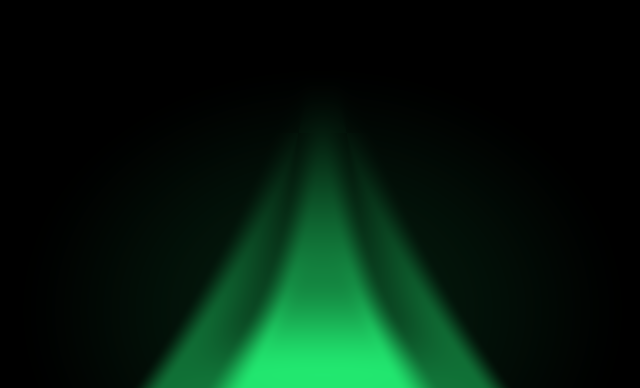
This background is drawn by a Shadertoy shader. Its source:

```glsl
#define BEAM_COLOR vec3(0.132, 0.905, 0.436)
#define CENTER_X 0.504
#define CORE_LEVEL 0.48
#define BASE_LEVEL 0.42
#define VEIL_LEVEL 0.44
#define HAZE_LEVEL 0.115
#define RIM_LEVEL 0.04
#define TROUGH_DEPTH 0.40

// Falls smoothly from 1 at "start" to 0 at "end"
float fade(float start, float end, float v) {
    return 1.0 - smoothstep(start, end, v);
}

// Half widths of the two flared beams at height y
float coreWidth(float y) {
    float k = min(y, 0.68);
    return 0.25 - 0.62 * k + 0.45 * k * k;
}

float veilWidth(float y) {
    return 0.463 - 0.72 * y + 0.26 * y * y;
}

// Wide elliptical glow behind the beams
float haze(float x, float y) {
    vec2 q = vec2(x / 0.80, (y - 0.20) / 0.64);
    return HAZE_LEVEL * pow(max(1.0 - dot(q, q), 0.0), 1.5);
}

// Outer curtain: bright near its border, darker beside the core
float veil(float x, float y) {
    float w = veilWidth(y);
    float body = fade(w - 0.055, w + 0.03, x);
    float ridge = smoothstep(coreWidth(y) + 0.025, w - 0.04, x);
    float trough = 1.0 - TROUGH_DEPTH * (1.0 - ridge) * smoothstep(0.0, 0.2, y);
    return VEIL_LEVEL * fade(-0.1, 0.85, y) * body * trough;
}

// Central column with a hot base and faint bright rims
float core(float x, float y) {
    float column = CORE_LEVEL * fade(0.2, 0.82, y);
    float base = BASE_LEVEL * fade(0.03, 0.28, y);
    float r = (x - coreWidth(y) + 0.035) / 0.025;
    float rim = RIM_LEVEL * exp(-r * r) * smoothstep(0.05, 0.17, y) * fade(0.2, 0.4, y);
    return column + base + rim;
}

void mainImage(out vec4 fragColor, in vec2 fragCoord) {
    // Mirrored coordinates in units of canvas height
    float x = abs(fragCoord.x - CENTER_X * iResolution.x) / iResolution.y;
    float y = fragCoord.y / iResolution.y;

    // Soft core mask, slightly wider toward the base
    float w = coreWidth(y);
    float soft = mix(0.036, 0.055, fade(0.0, 0.3, y));
    float mask = fade(w - soft, w + soft, x);

    float light = haze(x, y) + mix(veil(x, y), core(x, y), mask);
    fragColor = vec4(min(BEAM_COLOR * light, 1.0), 1.0);
}
```
